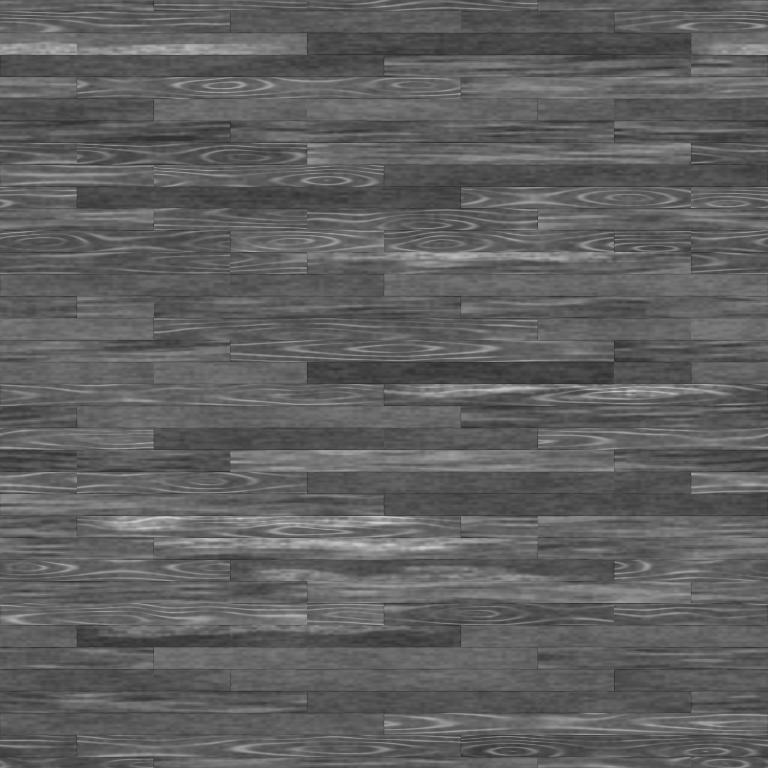
Reproduce this texture procedurally as a three.js fragment shader.

```glsl
// Grey wood strip floor: 35 rows of half-width planks, each row stepped a tenth
// of the canvas from the next. Hashes choose every plank's tone and grain type:
// plain fibre, straight streaks or nested cathedral rings, with some pale wear.
#define ROWS 35.0
#define PLANKS 2.0
#define ROW_STEP 0.1
#define BASE_TONE 0.378
#define TONE_SPREAD 0.085
#define FIBRE_DEPTH 0.13
#define STREAK_DEPTH 0.11
#define RING_DEPTH 0.23
#define WEAR_DEPTH 0.17
#define SEAM_WIDTH 0.0014
#define SEAM_DEPTH 0.07

varying vec2 vUv;

float hash(vec2 p) {
  return fract(sin(dot(p, vec2(127.1, 311.7))) * 43758.5);
}

float noise(vec2 p) {
  vec2 cell = floor(p);
  vec2 f = fract(p);
  f = f * f * (3.0 - 2.0 * f);
  return mix(mix(hash(cell), hash(cell + vec2(1.0, 0.0)), f.x),
             mix(hash(cell + vec2(0.0, 1.0)), hash(cell + 1.0), f.x), f.y);
}

// Fine fibres running along the plank, centred on zero
float fibre(vec2 p, vec2 seed) {
  return 0.55 * noise(p * vec2(26.0, 9.0) + seed)
       + 0.45 * noise(p * vec2(80.0, 7.0) + seed.yx) - 0.5;
}

// Long, slightly slanted pale and dark lines
float streaks(vec2 p, vec2 seed) {
  float slant = (hash(seed) - 0.5) * 5.0 * p.x;
  float bend = 1.5 * noise(p * vec2(5.0, 1.0) + seed);
  float lines = noise(vec2(p.x * 7.0, p.y * 7.0 + slant + bend) + seed);
  return smoothstep(0.55, 0.9, lines) - 0.8 * smoothstep(0.45, 0.1, lines);
}

// Nested pointed ovals, fading in and out along the plank
float rings(vec2 p, vec2 seed) {
  float count = 1.0 + floor(2.0 * hash(seed + 3.0));
  float centre = mix(0.15, 0.85, hash(seed + 5.0));
  float along = 2.6 * sin(3.14159 * (count * p.x + hash(seed + 7.0)));
  float warp = 0.9 * noise(p * vec2(9.0, 2.0) + seed);
  float across = 5.5 * (p.y - centre) + warp - 0.45;
  float radius = length(vec2(along, across)) + 0.4 * warp;
  float lines = pow(0.5 + 0.5 * cos(6.28318 * radius), 3.5);
  float fade = smoothstep(0.15, 0.8, noise(p * vec2(11.0, 3.0) + seed.yx));
  return lines * (0.25 + 0.75 * fade) - 0.15;
}

// Pale worn band with a ragged edge along one side of the plank
float wear(vec2 p, vec2 seed) {
  float side = hash(seed + 11.0) < 0.5 ? p.y : 1.0 - p.y;
  float reach = 0.15 + 0.65 * noise(vec2(p.x * 6.0, p.y * 3.0) + seed);
  float ends = smoothstep(0.0, 0.12, p.x) * smoothstep(1.0, 0.75, p.x);
  return ends * (1.0 - smoothstep(reach - 0.15, reach + 0.1, side));
}

void main() {
  // Plank layout, with a row edge on the horizontal centre line
  float y = (vUv.y - 0.5) * ROWS;
  float row = floor(y);
  float x = (vUv.x + ROW_STEP * (row + 1.0)) * PLANKS;
  vec2 p = vec2(fract(x), fract(y));
  vec2 id = vec2(mod(floor(x), PLANKS), mod(row, ROWS));

  // Some planks are joined from two pieces on the fifth marks
  float split = (1.0 + floor(4.0 * hash(id + 17.0))) / 5.0;
  float joined = step(hash(id + 23.0), 0.4);
  float piece = joined * step(split, p.x);
  vec2 seed = floor(vec2(hash(id + 31.0), hash(id + 41.0)) * 90.0) + piece * 13.0;

  // Plank tone: mostly middle grey, a few dark or light
  float pick = hash(id + 53.0);
  float tone = BASE_TONE + TONE_SPREAD * (hash(id + 61.0) - 0.5);
  tone -= 0.075 * step(pick, 0.17);
  tone += 0.065 * step(0.9, pick);
  tone += piece * 0.07 * (hash(id + 71.0) - 0.5);
  tone += 0.07 * (noise(p * vec2(5.0, 1.5) + seed) - 0.5);

  // Grain type; dark planks stay plain
  float kind = pick < 0.17 ? 0.0 : hash(id + 83.0);
  float fibres = fibre(p, seed);
  tone += FIBRE_DEPTH * fibres;
  if (kind > 0.7) tone += RING_DEPTH * rings(p, seed);
  else if (kind > 0.33) tone += STREAK_DEPTH * streaks(p, seed);
  if (hash(id + 97.0) > 0.9) tone += WEAR_DEPTH * wear(p, seed) * (1.0 + fibres);

  // Thin seams along the rows and at the plank ends
  vec2 gap = min(p, 1.0 - p) / vec2(PLANKS, ROWS);
  float seam = 1.0 - smoothstep(0.0, SEAM_WIDTH, min(gap.x, gap.y));
  tone -= SEAM_DEPTH * seam;

  gl_FragColor = vec4(vec3(clamp(tone, 0.2, 0.78)), 1.0);
}
```
